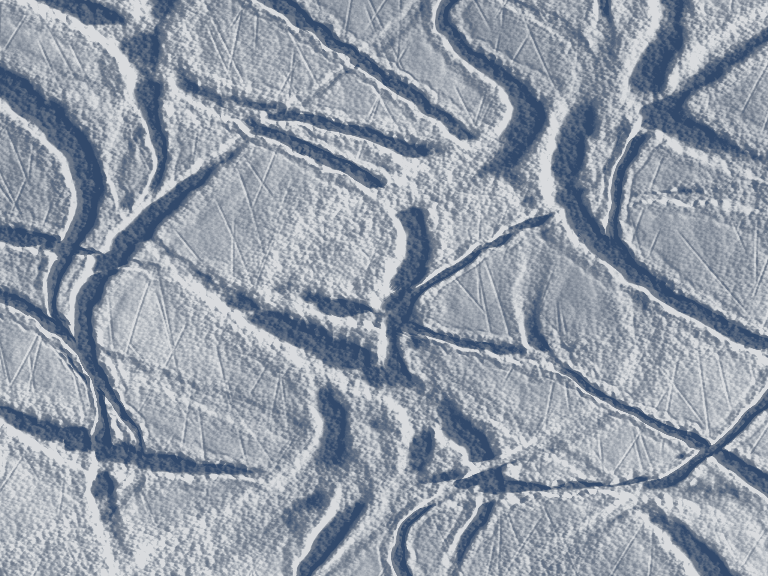
This texture is drawn by a Shadertoy shader. Its source:

```glsl
vec2 hash2(vec2 p) {
    vec3 q = fract(p.xyx * vec3(0.1031, 0.1030, 0.0973));
    q += dot(q, q.yzx + 33.33);
    return fract((q.xx + q.yz) * q.zy);
}

// Cellular noise: distance to the nearest scattered point
float clumps(vec2 p) {
    vec2 cell = floor(p), f = fract(p);
    float nearest = 2.0;
    for (int j = -1; j <= 1; j++)
        for (int i = -1; i <= 1; i++) {
            vec2 o = vec2(i, j);
            vec2 d = o + hash2(cell + o + 50.0) - f;
            nearest = min(nearest, dot(d, d));
        }
    return sqrt(nearest);
}

// Winding trenches with raised banks: x = height, y = churned snow
vec2 tracks(vec2 p) {
    float height = 0.008 * sin(9.0 * p.x + 3.0 * sin(5.0 * p.y)) * sin(12.0 * p.y + 4.0 * p.x);
    float churn = 0.0;
    for (int i = 0; i < 16; i++) {
        float k = float(i);
        vec2 r = hash2(vec2(k * 7.0 + 2.0, 31.0));
        bool across = i < 3;
        vec2 q = across ? p.yx : p;
        float lean = across ? -0.14 : (i % 2 == 0 ? 0.6 : -0.85);
        float start = across ? 0.2 + 0.28 * k : (k - 3.7) * 0.128 + 0.06 * r.x;
        float freq = across ? 4.5 : 8.5 + 3.5 * r.x;
        float swing = across ? 0.04 : 0.09 + 0.05 * r.y;
        float turn = freq * q.y + 6.28 * r.y + 0.6 * sin(5.0 * q.y + k);
        float slope = lean + swing * freq * cos(turn);
        float d = q.x - start - lean * (q.y - 0.5) - swing * sin(turn);
        d = abs(d) / sqrt(1.0 + slope * slope);
        float width = (0.016 + 0.013 * r.x) * (1.0 + 0.5 * sin(q.y * 11.0 + k * 2.4));
        float strength = 0.25 + 0.75 * smoothstep(-0.8, 0.3, sin(q.y * 8.0 + k * 1.7));
        float floorMask = (1.0 - smoothstep(width * 0.35, width * 1.2, d)) * strength;
        float bank = (d - width * 1.35) / (width * 0.5);
        float terrace = (d - width * 2.5) / (width * 0.35);
        height = mix(height, -0.025 - 0.008 * r.y, floorMask);
        height += strength * (0.006 * exp(-bank * bank) - 0.003 * exp(-terrace * terrace));
        churn = max(churn, (1.0 - smoothstep(width, width * 3.0, d)) * (0.4 + 0.6 * strength));
    }
    return vec2(height, churn);
}

// Fine ski lines fading in and out over the untouched snow
float scratches(vec2 p) {
    float lines = 0.0;
    for (int i = 0; i < 6; i++) {
        float k = float(i);
        float angle = 0.6 * sin(k * 2.3 + 0.4) + 0.1;
        vec2 side = vec2(cos(angle), sin(angle));
        float u = dot(p, side) + 0.02 * sin(7.0 * p.y + k);
        float v = dot(p, vec2(-side.y, side.x));
        float lane = floor(u * 11.0);
        float d = abs(fract(u * 11.0) - 0.2 - 0.6 * hash2(vec2(lane + 20.0, k)).x) / 11.0;
        float gate = smoothstep(0.2, 0.6, sin(13.0 * v + 2.4 * lane + k));
        lines = max(lines, gate * (1.0 - smoothstep(0.0005, 0.0032, d)));
    }
    return lines;
}

vec2 ragged(vec2 p) {
    return p + 0.003 * vec2(sin(61.0 * p.y + 3.0 * sin(37.0 * p.x)),
                            sin(53.0 * p.x + 3.0 * sin(43.0 * p.y)));
}

// Full relief: trenches, mounds, lumps, grains and scratches
float relief(vec2 p) {
    vec2 t = tracks(ragged(p) + 0.008 * (clumps(p * 50.0) - 0.5));
    float patchy = 0.5 + 0.5 * sin(8.0 * p.x + 2.0 * sin(6.0 * p.y)) * sin(7.0 * p.y + 1.0);
    float rough = clamp(0.25 + 0.45 * patchy + 0.6 * t.y, 0.0, 1.0);
    float mounds = 0.009 * clumps(ragged(p) * 15.0 + 3.0);
    float lumps = 0.0065 * clumps(p * vec2(62.0, 74.0) + 9.0) * rough * rough;
    float grains = 0.0046 * clumps(p * vec2(112.0, 165.0)) * rough;
    return t.x - mounds - lumps - grains - 0.002 * scratches(p) * (1.0 - t.y);
}

void mainImage(out vec4 fragColor, in vec2 fragCoord) {
    vec2 p = fragCoord / iResolution.y;
    vec2 sun = normalize(vec2(1.0, 0.22));

    // Slope towards the low sun
    float fall = (relief(p - sun * 0.0018) - relief(p + sun * 0.0018)) / 0.0036;
    float lit = fall / sqrt(1.0 + fall * fall);

    // Soft crumbling shadows cast by the banks
    float crumbs = clumps(p * 75.0 + 4.0);
    float ground = tracks(ragged(p)).x + 0.006 * (0.5 - crumbs);
    float blocked = 0.0;
    for (int i = 1; i <= 9; i++) {
        float reach = (float(i) - 0.6 * crumbs) * 0.0095;
        float wall = tracks(ragged(p + sun * reach)).x;
        blocked = max(blocked, wall - ground - reach * 0.32);
    }
    float shadow = smoothstep(0.001, 0.014, blocked);

    float swell = 0.07 * sin(5.0 * p.x + 2.0 * sin(7.0 * p.y)) - 0.06 * (p.y - 0.4);
    float tone = mix(0.65 + swell + 0.43 * lit, 0.15 + 0.27 * lit, shadow);
    tone += 0.07 * (hash2(floor(p * 384.0)).x - 0.5);
    tone = clamp(tone, 0.0, 1.0);

    // Blue shade through grey to sunlit white
    vec3 color = mix(vec3(0.20, 0.29, 0.42), vec3(0.45, 0.49, 0.55), clamp(tone / 0.42, 0.0, 1.0));
    color = mix(color, vec3(0.85, 0.86, 0.87), clamp((tone - 0.42) / 0.5, 0.0, 1.0));
    fragColor = vec4(color, 1.0);
}
```
